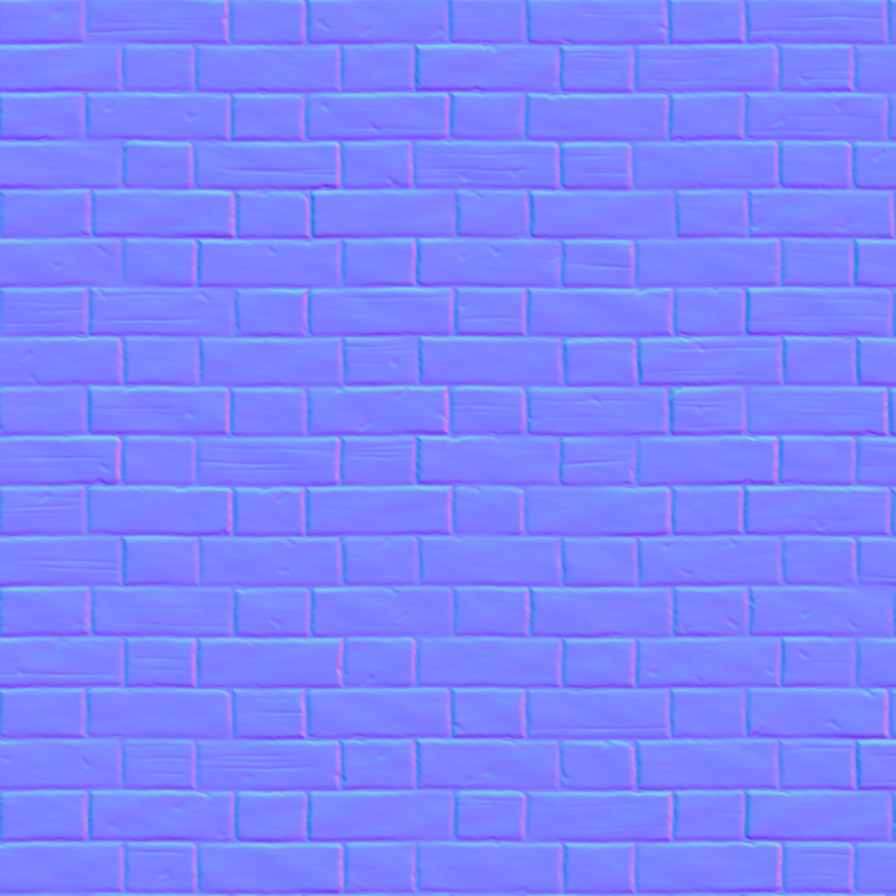
Give the GLSL for this texture map, as a WebGL 1 fragment shader.

```glsl
precision highp float;
// Tangent-space normal map of an old brick wall in Flemish bond: 18 courses,
// each alternating long and short bricks. A height field is built from joint
// distances, layered sines and cellular chips, then differentiated.
uniform vec2 u_resolution;

const float PERIOD = 0.2448;        // one long plus one short brick
const float LONG_BRICK = 0.1615;
const float EVEN_START = 0.0975;    // left end of a long brick, even courses
const float ODD_START = 0.2195;     // the same, odd courses
const float FIRST_SQUEEZE = 0.82;   // widens the leftmost brick of even courses
const float COURSE_TOP = -0.004;    // course edges: TOP + HEIGHT*r + GROWTH*r*r
const float COURSE_HEIGHT = 0.0534;
const float COURSE_GROWTH = 0.000124;
const float COURSE_SHIFT = 0.006;   // sideways variation between courses
const float JOINT_WIDTH = 0.0036;
const float JOINT_DEPTH = 0.0016;
const float CHIP_SIZE = 0.0014;
const float PILLOW = 0.95;          // bulge of each face
const float RELIEF = 0.00028;
const float GROOVE_DEPTH = 0.0003;
const float GROOVE_WIDTH = 0.0021;
const float DENT_DEPTH = 0.0007;
const float SIDE_STRENGTH = 0.85;
const float LOWER_EDGE_SOFTNESS = 0.75;
const vec2 TILT = vec2(-0.022, 0.028);
const float SAMPLE_STEP = 0.0011;

float hash(vec2 p) {
  return fract(sin(dot(p, vec2(127.1, 311.7))) * 43758.5);
}

// Distance to the nearest scattered point
float cellular(vec2 p) {
  vec2 cell = floor(p);
  float nearest = 2.0;
  for (int j = -1; j <= 1; j++) {
    for (int i = -1; i <= 1; i++) {
      vec2 c = cell + vec2(float(i), float(j));
      vec2 point = c + vec2(hash(c), hash(c + 47.3));
      nearest = min(nearest, length(point - p));
    }
  }
  return nearest;
}

// Layered, turned sines, stretched along the bricks
float faceRelief(vec2 p, float seed) {
  vec2 q = p * vec2(38.0, 75.0) + seed * 40.0;
  float sum = 0.0;
  float amp = 1.0;
  for (int i = 0; i < 4; i++) {
    sum += amp * sin(q.x + 1.6 * sin(q.y * 0.8)) * sin(q.y + 1.1 * sin(q.x * 0.6));
    q = mat2(0.94, 0.34, -0.34, 0.94) * q * 1.85 + 2.3;
    amp *= 0.48;
  }
  return sum;
}

// Long scratches on some of the bricks
float grooves(vec2 local, vec2 size, vec2 id) {
  float sum = 0.0;
  for (int i = 0; i < 3; i++) {
    vec2 key = id + float(i) * 17.7;
    float slant = (hash(key + 2.1) - 0.5) * 0.08;
    float bend = 0.0005 * sin(local.x * 60.0 + 6.28 * hash(key));
    float line = (hash(key + 5.3) - 0.5) * 0.7 * size.y + slant * local.x + bend;
    float across = (local.y - line) / GROOVE_WIDTH;
    float middle = (hash(key + 8.9) - 0.5) * 0.5 * size.x;
    float along = 1.0 - smoothstep(0.2, 0.5, abs(local.x - middle) / size.x);
    sum += exp(-across * across) * along * hash(key + 4.4) * 1.6;
  }
  return sum * step(0.62, hash(id + 31.7));
}

float wallHeight(vec2 p) {
  float chips = cellular(p * vec2(62.0, 90.0) + 1.5 * sin(p.yx * 41.0));
  float dent = smoothstep(0.13, 0.0, cellular(p * vec2(13.0, 19.0) + 0.04 * sin(p.yx * 330.0)));

  // Uneven laying of the bricks
  vec2 q = p + 0.0008 * sin(p.yx * vec2(31.0, 17.0) + vec2(1.0, 2.7));
  q += 0.0003 * sin(p.yx * vec2(143.0, 87.0) + 5.0 * p);

  // Course, counted from the top
  float depth = 1.0 - q.y - COURSE_TOP;
  float root = sqrt(COURSE_HEIGHT * COURSE_HEIGHT + 4.0 * COURSE_GROWTH * depth);
  float course = (root - COURSE_HEIGHT) / (2.0 * COURSE_GROWTH);
  float row = floor(course);
  float odd = mod(row, 2.0);

  // Brick within the course
  float start = mix(EVEN_START, ODD_START, odd);
  start += (hash(vec2(row, 3.7)) - 0.5) * COURSE_SHIFT;
  float x = q.x - start + 0.0018 * sin(q.x * 27.0 + 6.28 * hash(vec2(row, 9.2)));
  x *= mix(1.0, FIRST_SQUEEZE, step(x, 0.0) * (1.0 - odd));
  float t = mod(x, PERIOD);
  float isShort = step(LONG_BRICK, t);
  vec2 id = vec2(2.0 * floor(x / PERIOD) + isShort, row);
  vec2 size = vec2(mix(LONG_BRICK, PERIOD - LONG_BRICK, isShort), root);
  vec2 local = vec2(t - isShort * LONG_BRICK, (1.0 - fract(course)) * root) - 0.5 * size;

  // Rounded, chipped distance to the joint
  float corner = mix(0.002, 0.009, hash(id + 11.3));
  vec2 edge = abs(local) - 0.5 * size + corner;
  float inside = corner - length(max(edge, 0.0)) - min(max(edge.x, edge.y), 0.0);
  inside = max(inside + CHIP_SIZE * (0.4 - chips) - 0.002 * dent, 0.0) / JOINT_WIDTH;
  float face = 1.0 - exp(-inside * inside);

  // Wear makes the joints deeper or shallower along their length
  float wear = 1.0 + 0.3 * sin(p.x * 53.0 + 2.0 * sin(p.y * 37.0)) * sin(p.y * 61.0 + 3.0 * p.x);
  float h = JOINT_DEPTH * wear * mix(0.7, 1.3, hash(id + 5.9));
  h += RELIEF * faceRelief(p, hash(id)) - PILLOW * local.y * local.y;
  h += dot(local, vec2(hash(id + 3.1), hash(id + 7.7)) - 0.5) * 0.03;
  h -= GROOVE_DEPTH * grooves(local, size, id);
  h -= DENT_DEPTH * dent * step(0.5, hash(id + 23.1));
  return face * (h + PILLOW * 0.25 * root * root);
}

void main() {
  vec2 p = gl_FragCoord.xy / u_resolution;
  vec2 e = vec2(SAMPLE_STEP, 0.0);
  vec2 slope = vec2(wallHeight(p - e.xy) - wallHeight(p + e.xy),
                    wallHeight(p - e.yx) - wallHeight(p + e.yx)) / (2.0 * SAMPLE_STEP);
  slope.x *= SIDE_STRENGTH;
  slope.y = max(slope.y, 0.0) + LOWER_EDGE_SOFTNESS * min(slope.y, 0.0);
  vec3 normal = normalize(vec3(slope + TILT, 1.0));
  gl_FragColor = vec4(normal * 0.5 + 0.5, 1.0);
}
```
